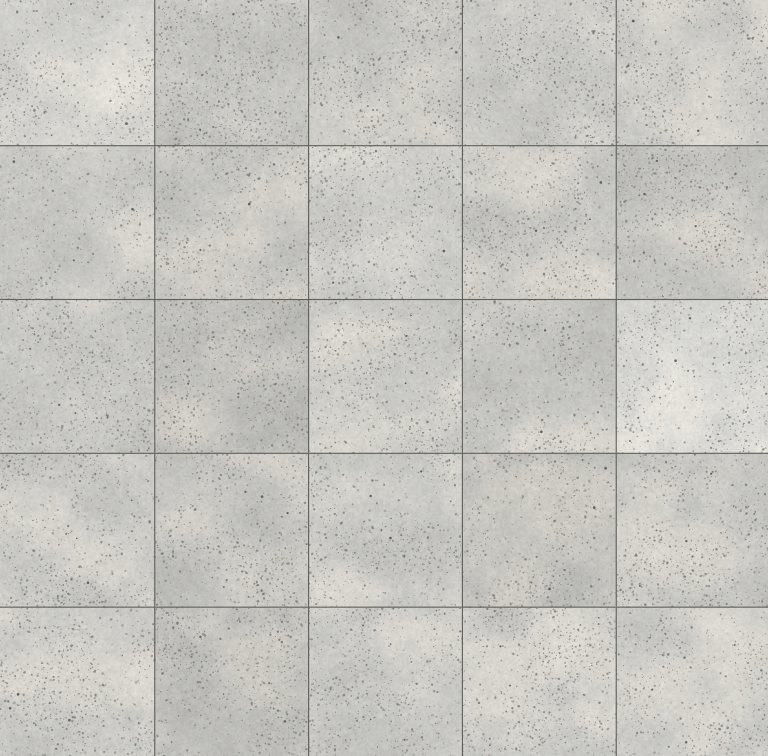
Write a Shadertoy shader that draws this texture.

```glsl
// Five by five speckled concrete tiles with thin dark joints and uneven shades.
#define PITCH 0.2003
#define GRID_ORIGIN vec2(0.0012, -0.0065)
#define JOINT_WIDTH 0.0015
#define CONCRETE vec3(0.795, 0.794, 0.777)
#define WARM_PATCH vec3(0.020, 0.011, 0.002)
#define JOINT_COLOR vec3(0.39, 0.39, 0.37)
#define DARK_SPECK vec3(0.40, 0.40, 0.39)
#define BROWN_SPECK vec3(0.54, 0.47, 0.41)
#define SPECK_CELLS 150.0
#define SPECK_DENSITY 0.27
#define CLOUD_STRENGTH 0.13
#define GRAIN_STRENGTH 0.075

// Shade offset of each tile in hundredths, bottom row first
const float TILE_SHADE[25] = float[25](
     0.0, -4.0,  0.0,  0.3,  0.0,
     0.0, -2.0,  0.0, -4.0, -1.0,
     0.0, -4.0,  0.0, -1.0,  5.5,
     0.0, -2.0,  2.0, -1.0, -1.5,
     3.0, -1.0, -1.0,  0.5,  0.0);

float hash(vec2 p) {
    vec3 q = fract(p.xyx * 0.1031);
    q += dot(q, q.yzx + 33.33);
    return fract((q.x + q.y) * q.z);
}

vec2 hash2(vec2 p) {
    return vec2(hash(p), hash(p + 71.7));
}

float noise(vec2 p) {
    vec2 i = floor(p), f = fract(p);
    f = f * f * (3.0 - 2.0 * f);
    return mix(mix(hash(i), hash(i + vec2(1, 0)), f.x),
               mix(hash(i + vec2(0, 1)), hash(i + vec2(1, 1)), f.x), f.y);
}

float fbm(vec2 p) {
    float sum = 0.0, weight = 0.5;
    for (int i = 0; i < 4; i++) {
        sum += weight * noise(p);
        p = mat2(0.8, 0.6, -0.6, 0.8) * p * 2.0 + 5.3;
        weight *= 0.5;
    }
    return sum / 0.9375;
}

// Smoothed coverage of a shape from its signed distance
float cover(float dist, float pixel) {
    return clamp(0.5 - dist / pixel, 0.0, 1.0);
}

// One jittered layer of specks: x is coverage, y picks the colour
vec2 speckLayer(vec2 p, float layer, float density, float pixel) {
    float angle = 0.4 + layer * 1.1;
    float c = cos(angle), s = sin(angle);
    vec2 q = mat2(c, s, -s, c) * p * SPECK_CELLS + 200.0 + layer * 37.0;
    vec2 id = floor(q);
    vec2 random = hash2(id + 13.0);
    vec2 offset = fract(q) - mix(vec2(0.3), vec2(0.7), hash2(id + 29.0));
    offset.x *= mix(0.7, 1.3, random.y);
    float radius = mix(0.08, 0.23, random.x * random.x);
    float present = step(hash(id + 47.0), density);
    float strength = mix(0.35, 1.0, hash(id + 83.0));
    return vec2(present * strength * cover(length(offset) - radius, pixel * SPECK_CELLS), random.y);
}

void mainImage(out vec4 fragColor, in vec2 fragCoord) {
    float pixel = 1.0 / iResolution.x;
    vec2 p = fragCoord * pixel;

    // Tile index, clamped so that joints appear only between tiles
    vec2 grid = (p - GRID_ORIGIN) / PITCH;
    vec2 tile = clamp(floor(grid), 0.0, 4.0);
    vec2 local = grid - tile;

    // Body: tile shade, soft clouds cut at the joints, fine grain
    vec2 shift = hash2(tile + 3.0) * 60.0;
    float cloud = fbm(local * vec2(2.2, 2.8) + shift) - 0.5;
    float grain = 0.6 * noise(p * 420.0) + 0.4 * noise(p * 190.0 + 9.0) - 0.5;
    vec3 color = CONCRETE + 0.01 * TILE_SHADE[int(tile.x + 5.0 * tile.y)];
    color += CLOUD_STRENGTH * cloud + GRAIN_STRENGTH * grain;
    color += WARM_PATCH * smoothstep(-0.05, 0.2, cloud);

    // Specks gather in patches
    float patches = smoothstep(0.3, 0.7, fbm(local * 3.5 + shift.yx + 20.0));
    float density = SPECK_DENSITY * mix(0.35, 1.6, patches);
    for (int i = 0; i < 3; i++) {
        vec2 speck = speckLayer(p, float(i), density, pixel);
        color = mix(color, mix(DARK_SPECK, BROWN_SPECK, step(0.72, speck.y)), 0.75 * speck.x);
    }

    // A few larger pores in each tile
    for (int i = 0; i < 3; i++) {
        vec2 seed = tile * 7.0 + float(i) * 19.0;
        vec2 center = mix(vec2(0.06), vec2(0.94), hash2(seed));
        float radius = mix(0.0009, 0.0018, hash(seed + 5.0));
        color = mix(color, DARK_SPECK * 0.8, 0.85 * cover(length(local - center) * PITCH - radius, pixel));
    }

    // Joints
    vec2 toJoint = abs(grid - clamp(round(grid), 1.0, 4.0)) * PITCH;
    float reach = 0.5 * (JOINT_WIDTH + pixel);
    vec2 joint = clamp((reach - toJoint) / pixel, 0.0, min(1.0, JOINT_WIDTH / pixel));
    color = mix(color, JOINT_COLOR, max(joint.x, joint.y));

    fragColor = vec4(color, 1.0);
}
```
